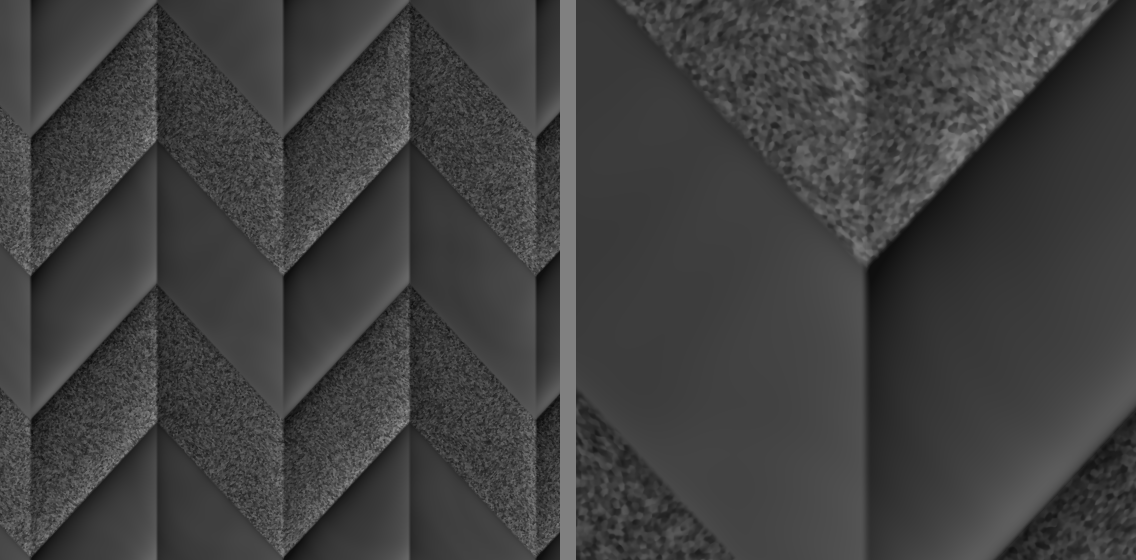
Left: the whole. Right: its middle third, enlarged.
A WebGL 2 fragment shader for this pattern:

```glsl
#version 300 es
precision highp float;
// Dark embossed chevron panels: smooth satin bands alternate with grainy leather bands.

uniform vec2 u_resolution;
out vec4 fragColor;

// Layout, in canvas units
const float COLUMN_WIDTH = 0.2256;
const float FIRST_VALLEY = 0.0547;
const float RISE = 0.243;          // height from valley to peak
const float PERIOD = 0.503;        // one rough band plus one smooth band
const float BAND_START = 0.004;
const float ROUGH_SHARE = 0.488;
const float SLOPE_COS = 0.682;     // turns vertical distance into distance from an edge
const float EDGE_SOFTNESS = 0.0026;
const float CREASE_SOFTNESS = 0.0035;

// Surface
const float BASE_TONE = 0.25;
const float GRAIN_FINE = 370.0;
const float GRAIN_COARSE = 190.0;
const float GRAIN_STRENGTH = 0.75;
const float CLUMP_STRENGTH = 0.32;
const float TILE_VARIATION = 0.02;
const float CLOUD_STRENGTH = 0.007;

float hash(vec2 p) {
    p = fract(p * vec2(0.1031, 0.1137));
    p += dot(p, p.yx + 33.33);
    return fract((p.x + p.y) * p.x * 17.31);
}

// Soft cellular grain around zero: random tones of scattered points, blended by nearness
float cellGrain(vec2 p) {
    vec2 cell = floor(p);
    float sum = 0.0;
    float total = 0.0;
    for (int j = -1; j <= 1; j++) {
        for (int i = -1; i <= 1; i++) {
            vec2 id = cell + vec2(i, j);
            vec2 offset = id + vec2(hash(id + 17.0), hash(id + 71.0)) - p;
            float weight = exp(-4.0 * dot(offset, offset));
            sum += weight * (hash(id + 131.0) - 0.5);
            total += weight;
        }
    }
    return sum / total;
}

// Soft uneven sheen from layered sines
float clouds(vec2 p) {
    vec2 q = p + 0.05 * sin(p.yx * vec2(17.0, 23.0));
    return sin(q.x * 31.0 + q.y * 19.0) + 0.6 * sin(q.y * 47.0 - q.x * 26.0)
         + 0.3 * sin(q.x * 83.0 + q.y * 71.0);
}

float falloff(float d, float width) {
    return exp(-max(d, 0.0) / width);
}

// Tones from distances to the lower and upper edges (band) and the left edge of a face
float risingSmooth(vec2 band, float left) {
    float glow = 0.27 * falloff(band.x, 0.026) * (1.0 - 0.4 * left / COLUMN_WIDTH);
    return BASE_TONE - 0.01 + glow - 0.15 * falloff(band.y, 0.028) - 0.08 * falloff(left, 0.03)
         + 0.08 * falloff(COLUMN_WIDTH - left, 0.03) - 0.25 * falloff(band.x, 0.004);
}

float risingRough(vec2 band, float left) {
    return BASE_TONE - 0.005 + 0.18 * falloff(band.x, 0.03) - 0.15 * falloff(band.y, 0.021)
         - 0.06 * falloff(left, 0.03) + 0.09 * falloff(COLUMN_WIDTH - left, 0.028)
         - 0.08 * falloff(band.x, 0.004);
}

float fallingSmooth(vec2 band, float left) {
    return BASE_TONE - 0.03 + 0.06 * left / COLUMN_WIDTH - 0.07 * falloff(left, 0.022)
         + 0.05 * falloff(COLUMN_WIDTH - left, 0.03) + 0.04 * falloff(band.x, 0.01)
         - 0.07 * falloff(band.y, 0.006);
}

float fallingRough(vec2 band, float left) {
    return BASE_TONE - 0.02 + 0.04 * left / COLUMN_WIDTH - 0.08 * falloff(left, 0.025)
         + 0.10 * falloff(COLUMN_WIDTH - left, 0.028) - 0.06 * falloff(band.y, 0.008)
         + 0.03 * falloff(band.x, 0.012);
}

void main() {
    vec2 uv = gl_FragCoord.xy / u_resolution;
    float pixel = 1.0 / min(u_resolution.x, u_resolution.y);

    // Columns and the zigzag that shifts the bands
    float t = (uv.x - FIRST_VALLEY) / COLUMN_WIDTH;
    float zig = 1.0 - abs(mod(t, 2.0) - 1.0);
    float side = (0.5 - abs(mod(t + 0.5, 2.0) - 1.0)) * COLUMN_WIDTH;
    float crease = max(pixel, CREASE_SOFTNESS);
    float rising = smoothstep(-crease, crease, side);
    float riseLeft = clamp(mod(t + 0.5, 2.0) - 0.5, 0.0, 1.0) * COLUMN_WIDTH;
    float fallLeft = clamp(mod(t - 0.5, 2.0) - 0.5, 0.0, 1.0) * COLUMN_WIDTH;

    // Band positions, each centered on 0.5
    float band = (uv.y - RISE * zig - BAND_START) / PERIOD;
    float toEdge = PERIOD * SLOPE_COS;
    float offRough = fract(band - 0.5 * ROUGH_SHARE + 0.5) - 0.5;
    float offSmooth = fract(band - 0.5 * ROUGH_SHARE) - 0.5;
    vec2 rough = (0.5 * ROUGH_SHARE + vec2(offRough, -offRough)) * toEdge;
    vec2 satin = (0.5 - 0.5 * ROUGH_SHARE + vec2(offSmooth, -offSmooth)) * toEdge;
    float edge = max(pixel, EDGE_SOFTNESS);
    float roughMask = smoothstep(-edge, edge, min(rough.x, rough.y));

    // Faces
    float satinTone = mix(fallingSmooth(satin, fallLeft), risingSmooth(satin, riseLeft), rising);
    satinTone += CLOUD_STRENGTH * clouds(uv);
    float roughTone = mix(fallingRough(rough, fallLeft), risingRough(rough, riseLeft), rising);
    vec2 warped = uv + 0.004 * sin(uv.yx * vec2(61.0, 53.0));
    float grain = GRAIN_STRENGTH * cellGrain(warped * GRAIN_FINE)
                + CLUMP_STRENGTH * cellGrain(warped * GRAIN_COARSE + 40.0);
    roughTone += grain * (0.08 + 0.75 * roughTone);

    // Slight tone changes from tile to tile
    vec2 tile = vec2(floor(t), floor(band) * 2.0 + step(0.5, roughMask));
    float tone = mix(satinTone, roughTone, roughMask);
    tone += TILE_VARIATION * (hash(tile + 9.0) - 0.5);
    fragColor = vec4(vec3(clamp(tone, 0.06, 0.62)), 1.0);
}
```
